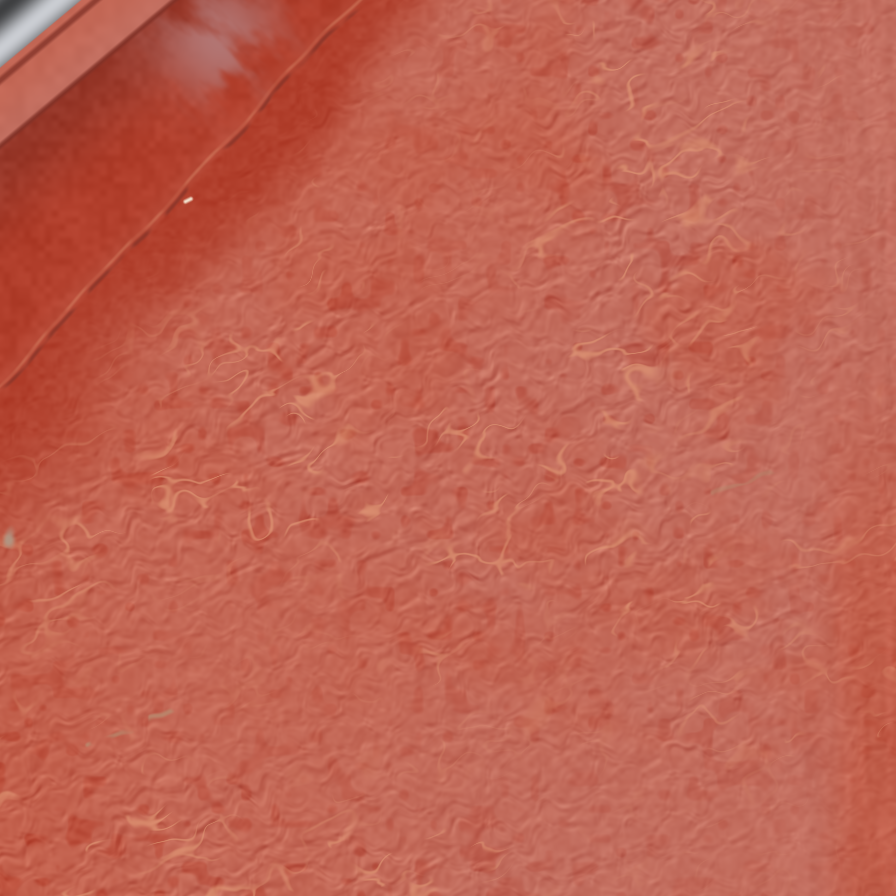
Write a Shadertoy shader that draws this texture.

```glsl
// Weathered red painted metal: a grainy sheet, a diagonal seam and a trimmed corner.
#define PAINT vec3(0.768, 0.405, 0.335)
#define FADED vec3(0.762, 0.432, 0.375)
#define WARM vec3(0.760, 0.365, 0.285)
#define DEEP vec3(0.690, 0.240, 0.165)
#define SHADOW vec3(0.500, 0.190, 0.150)
#define FLAKE vec3(0.880, 0.600, 0.460)
#define SILVER vec3(0.720, 0.730, 0.750)
#define GRAIN_SCALE 74.0
#define GRAIN_ANGLE 0.42
#define RELIEF 0.125
#define FLAKE_AMOUNT 0.62

float hash(vec2 p) {
    vec3 q = fract(vec3(p.xyx) * 0.1031);
    q += dot(q, q.yzx + 33.33);
    return fract((q.x + q.y) * q.z);
}

float noise(vec2 p) {
    vec2 i = floor(p), f = fract(p);
    f = f * f * (3.0 - 2.0 * f);
    return mix(mix(hash(i), hash(i + vec2(1, 0)), f.x),
               mix(hash(i + vec2(0, 1)), hash(i + vec2(1, 1)), f.x), f.y);
}

float fbm(vec2 p) {
    float sum = 0.0, amp = 0.5;
    for (int i = 0; i < 4; i++) {
        sum += amp * noise(p);
        p = mat2(1.6, 1.2, -1.2, 1.6) * p + 7.3;
        amp *= 0.5;
    }
    return sum / 0.9375;
}

mat2 rotation(float a) { return mat2(cos(a), -sin(a), sin(a), cos(a)); }

// Soft line of half width w around distance zero
float band(float d, float w) {
    float px = 0.7 / iResolution.y;
    return 1.0 - smoothstep(w * 0.3 - px, w + px, abs(d));
}

float segment(vec2 p, vec2 a, vec2 b) {
    vec2 ab = b - a;
    return length(p - a - ab * clamp(dot(p - a, ab) / dot(ab, ab), 0.0, 1.0));
}

// Height of the crinkled paint, stretched along the grain
float crinkle(vec2 p) {
    vec2 q = rotation(GRAIN_ANGLE) * p * GRAIN_SCALE;
    q += 1.5 * vec2(noise(q * 0.7 + 4.0), noise(q * 0.7 + 31.0));
    return 0.65 * noise(q * vec2(0.75, 1.5)) + 0.35 * noise(q * vec2(1.9, 2.7) + 17.0);
}

// Short wavy ridges where the paint lifts
float flakes(vec2 p) {
    vec2 q = rotation(GRAIN_ANGLE) * p * GRAIN_SCALE;
    q += 1.8 * vec2(noise(q * 0.55 + 9.0), noise(q * 0.55 + 52.0));
    float ridge = 1.0 - abs(2.0 * noise(q * vec2(0.42, 0.95) + 80.0) - 1.0);
    float broken = smoothstep(0.50, 0.78, noise(q * vec2(0.33, 0.55) + 120.0));
    return smoothstep(0.78, 0.99, ridge) * broken;
}

vec3 sheet(vec2 p, float seam) {
    // Broad fading, warmer patches and the shade beside the seam
    float cloud = fbm(p * 3.5 + 2.0);
    vec3 col = mix(PAINT, FADED, smoothstep(0.25, 0.85, p.x * 0.8 + p.y * 0.15 + (cloud - 0.5) * 0.8));
    float warmth = smoothstep(0.52, 0.72, fbm(p * vec2(5.0, 6.0) + 20.0));
    warmth = max(0.55 * warmth, 0.9 * smoothstep(0.93, 1.0, p.x + 0.06 * cloud) * smoothstep(0.65, 0.3, p.y));
    warmth = max(warmth, 0.8 * smoothstep(0.22, 0.0, p.x) * smoothstep(0.6, 0.1, p.y));
    col = mix(col, WARM, warmth);
    float reach = mix(0.20, 0.09, smoothstep(0.0, 0.4, p.x));
    col = mix(col, DEEP, 0.95 * smoothstep(reach, 0.0, seam + (cloud - 0.5) * 0.12));

    // Relief lit from above, calmer at the seam and at the right
    float wear = smoothstep(0.38, 0.62, fbm(p * 4.0 + 40.0));
    float rough = (0.55 + 0.45 * wear) * smoothstep(0.0, 0.22, seam) * mix(1.0, 0.5, smoothstep(0.7, 0.95, p.x));
    float relief = crinkle(p) - crinkle(p + vec2(-0.0020, 0.0035));
    col += RELIEF * (0.3 + rough) * relief * vec3(0.75, 1.0, 0.9);
    col += 0.045 * (noise(p * 150.0) - 0.5) * vec3(0.7, 1.0, 1.0);
    col -= 0.07 * rough * smoothstep(0.66, 0.88, noise(p * 62.0 + 11.0)) * vec3(0.4, 1.0, 1.0);
    col = mix(col, FLAKE, FLAKE_AMOUNT * rough * (0.35 + 0.65 * wear) * flakes(p));

    // Faint upright streaks at the right
    float streak = noise(p * vec2(130.0, 14.0)) - 0.5;
    return col + 0.035 * streak * smoothstep(0.75, 1.0, p.x);
}

vec3 panel(vec2 p, float seam, float rim) {
    vec3 col = mix(DEEP, SHADOW, 0.55 * smoothstep(0.11, 0.0, -rim));
    col += 0.07 * (fbm(p * 11.0) - 0.45);
    col += 0.045 * (noise(p * 130.0) - 0.5);
    // Cloudy reflection near the top
    vec2 g = rotation(-0.75) * (p - vec2(0.245, 0.955));
    float gloss = exp(-dot(g * vec2(13.0, 15.0), g * vec2(13.0, 15.0)));
    col = mix(col, vec3(0.70, 0.46, 0.45), gloss * smoothstep(0.3, 0.7, fbm(g * vec2(14.0, 30.0) + 5.0)));
    return mix(col, PAINT, 0.25 * smoothstep(-0.03, 0.0, seam));
}

void mainImage(out vec4 fragColor, in vec2 fragCoord) {
    vec2 p = fragCoord / iResolution.xy;
    float px = 1.0 / iResolution.y;
    float wobble = 0.006 * (noise(p * 22.0) - 0.5);
    float seam = dot(p - vec2(0.0, 0.562), vec2(0.734, -0.679)) + wobble + 0.035 * p.x * (0.4 - p.x);
    float rim = dot(p - vec2(0.0, 0.837), vec2(-0.641, 0.767));

    // Sheet and upright panel, joined at the seam
    vec3 col = mix(panel(p, seam, rim), sheet(p, seam), smoothstep(-0.004, 0.004, seam));
    float chipped = smoothstep(0.25, 0.65, noise(p * 45.0));
    col = mix(col, SHADOW, 0.65 * band(seam, 0.0032) * chipped);
    col = mix(col, FLAKE, 0.35 * band(seam + 0.005, 0.0025) * (1.0 - 0.6 * chipped));

    // Painted rim, dark gap and metal trim
    vec3 edge = mix(FADED, PAINT, smoothstep(0.0, 0.05, rim)) + 0.03 * (noise(p * 90.0) - 0.5);
    col = mix(col, edge, smoothstep(-px, px, rim));
    col = mix(col, SHADOW, 0.8 * band(rim, 0.004) + 0.75 * band(rim - 0.056, 0.005));
    vec3 metal = SILVER * (0.72 + 0.38 * sin((rim - 0.066) * 95.0));
    col = mix(col, metal, smoothstep(-px, px, rim - 0.067));

    // Scratches and chips
    vec2 jitter = 0.007 * (vec2(noise(p * 60.0), noise(p * 60.0 + 8.0)) - 0.5);
    float patchy = smoothstep(0.3, 0.6, noise(p * 75.0));
    float scratch = band(segment(p + jitter, vec2(0.10, 0.167), vec2(0.195, 0.208)), 0.0035);
    float scuff = band(segment(p + jitter, vec2(0.77, 0.437), vec2(0.875, 0.479)), 0.004);
    col = mix(col, vec3(0.72, 0.55, 0.44), patchy * (0.75 * scratch + 0.45 * scuff));
    float chip = band(length((p - vec2(0.012, 0.400) + jitter) * vec2(1.0, 0.8)), 0.010);
    col = mix(col, vec3(0.68, 0.60, 0.53), 0.85 * chip);
    float speck = band(segment(p, vec2(0.207, 0.775), vec2(0.213, 0.778)), 0.003);
    col = mix(col, vec3(0.95, 0.88, 0.80), speck);

    fragColor = vec4(clamp(col, 0.0, 1.0), 1.0);
}
```
